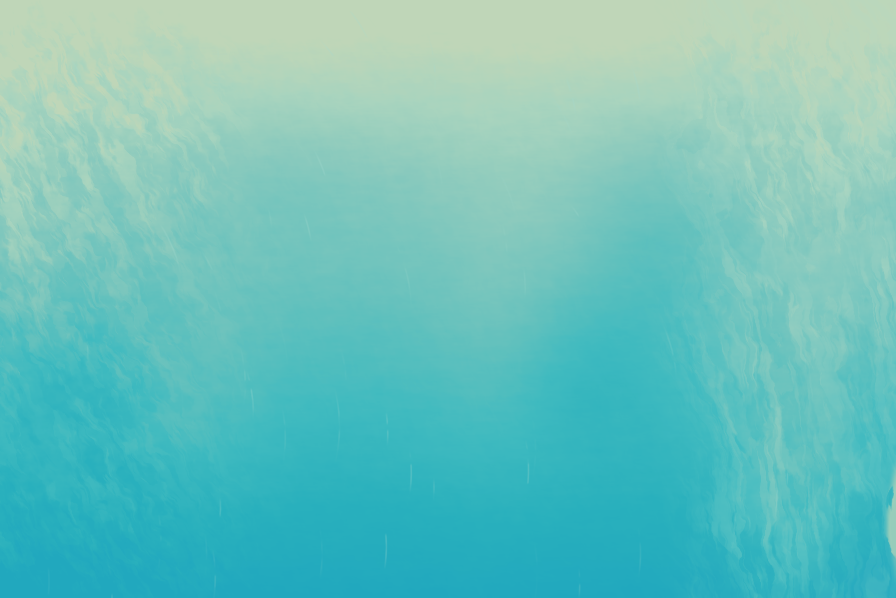
Reproduce this background procedurally as a Shadertoy shader.

```glsl
const vec3 DEEP_BLUE = vec3(0.13, 0.66, 0.745);
const vec3 TEAL = vec3(0.16, 0.69, 0.74);
const vec3 TURQUOISE = vec3(0.25, 0.73, 0.75);
const vec3 AQUA = vec3(0.41, 0.76, 0.74);
const vec3 SEAFOAM = vec3(0.54, 0.79, 0.74);
const vec3 MINT = vec3(0.66, 0.83, 0.745);
const vec3 CREAM = vec3(0.75, 0.84, 0.72);
const vec3 CHALK = vec3(0.64, 0.85, 0.81);

const float BASE_TONE = 0.025;    // lifts the whole gradient
const float CONTRAST = 1.06;      // spreads the gradient about its middle
const float MOTTLE = 0.20;        // strength of the soft clouds
const float BRUSH = 0.09;         // strength of the dry brush marks
const float FLAKES = 0.075;       // strength of the crisp paint patches
const float WEAVE = 0.04;         // strength of the fine horizontal grain
const float GRAIN = 0.10;         // strength of the fine speckle
const float SCRATCH_ALPHA = 0.30;
const float SCRATCH_WIDTH = 0.0026;
const int SCRATCHES = 80;
const int OCTAVES = 5;

float hash(vec2 p) {
    return fract(sin(dot(p, vec2(127.1, 311.7))) * 43758.5453);
}

float noise(vec2 p) {
    vec2 i = floor(p), f = fract(p);
    f = f * f * (3.0 - 2.0 * f);
    return mix(mix(hash(i), hash(i + vec2(1, 0)), f.x),
               mix(hash(i + vec2(0, 1)), hash(i + vec2(1, 1)), f.x), f.y);
}

float fbm(vec2 p) {
    float sum = 0.0, amp = 0.5;
    for (int i = 0; i < OCTAVES; i++) {
        sum += amp * noise(p);
        p = mat2(1.6, 1.2, -1.2, 1.6) * p + 7.3;
        amp *= 0.5;
    }
    return sum;
}

// Octaves without rotation keep stretched marks aligned
float streaks(vec2 p) {
    return 0.45 * noise(p) + 0.3 * noise(p * 2.1 + 3.7) + 0.25 * noise(p * 4.3 + 9.1);
}

vec2 rotate(vec2 p, float angle) {
    float c = cos(angle), s = sin(angle);
    return vec2(c * p.x + s * p.y, c * p.y - s * p.x);
}

float glow(vec2 uv, vec2 centre, vec2 radius) {
    vec2 d = (uv - centre) / radius;
    return exp(-dot(d, d));
}

vec3 ramp(float t) {
    vec3 c = mix(DEEP_BLUE, TEAL, clamp(t / 0.16, 0.0, 1.0));
    c = mix(c, TURQUOISE, clamp((t - 0.16) / 0.18, 0.0, 1.0));
    c = mix(c, AQUA, clamp((t - 0.34) / 0.20, 0.0, 1.0));
    c = mix(c, SEAFOAM, clamp((t - 0.54) / 0.17, 0.0, 1.0));
    c = mix(c, MINT, clamp((t - 0.71) / 0.15, 0.0, 1.0));
    return mix(c, CREAM, clamp((t - 0.86) / 0.12, 0.0, 1.0));
}

// Broad light and dark areas laid over the vertical gradient
float layout_tone(vec2 uv) {
    float t = 0.5 + CONTRAST * (uv.y - 0.5) + BASE_TONE;
    t += 0.09 * glow(uv, vec2(0.56, 0.46), vec2(0.08, 0.28));
    t += 0.10 * glow(uv, vec2(0.23, 0.32), vec2(0.08, 0.16));
    t += 0.05 * glow(uv, vec2(0.02, 0.55), vec2(0.08, 0.16));
    t += 0.12 * glow(uv, vec2(0.91, 0.45), vec2(0.10, 0.30));
    t += 0.20 * glow(uv, vec2(0.89, 0.18), vec2(0.08, 0.18));
    t -= 0.13 * glow(uv, vec2(0.74, 0.60), vec2(0.08, 0.18));
    t -= 0.11 * glow(uv, vec2(0.65, 0.38), vec2(0.08, 0.12));
    t -= 0.07 * glow(uv, vec2(0.31, 0.70), vec2(0.15, 0.12));
    t -= 0.07 * glow(uv, vec2(0.06, 0.38), vec2(0.09, 0.10));
    return t;
}

float scratches(vec2 p, float aspect) {
    float cover = 0.0;
    for (int i = 0; i < SCRATCHES; i++) {
        float id = float(i);
        vec2 start = vec2(aspect * hash(vec2(id, 1.0)), hash(vec2(id, 2.0)));
        float lean = mix(0.75, 0.0, hash(vec2(id, 3.0))) * smoothstep(0.2, 0.7, start.y);
        float len = mix(0.02, 0.07, hash(vec2(id, 4.0)));
        vec2 q = rotate(p - start, lean);
        q.x += 2.0 * q.y * q.y;
        float line = 1.0 - smoothstep(0.0, SCRATCH_WIDTH, abs(q.x));
        line *= 1.0 - smoothstep(0.2 * len, len, abs(q.y));
        cover = max(cover, line * hash(vec2(id, 5.0)));
    }
    return cover * smoothstep(0.2, 0.6, noise(p * 70.0));
}

void mainImage(out vec4 fragColor, in vec2 fragCoord) {
    vec2 uv = fragCoord / iResolution.xy;
    vec2 p = fragCoord / iResolution.y;
    float aspect = iResolution.x / iResolution.y;

    // Worn sides with ragged borders, calm middle
    float ragged = 0.10 * (fbm(p * 7.0) - 0.48);
    float left = 1.0 - smoothstep(0.10, 0.34, uv.x + ragged);
    float right = smoothstep(0.73, 0.83, uv.x + ragged);
    float worn = max(left, right);

    // Clouds, flakes and grain
    float cloud = fbm(p * 4.0 + 2.0 * fbm(p * 3.0));
    vec2 ripple = 0.03 * vec2(fbm(p * 24.0), fbm(p * 24.0 + 31.0));
    vec2 chip = rotate(p + ripple, mix(0.5, 0.15, right));
    float flake = smoothstep(0.46, 0.53, fbm(chip * vec2(26.0, 9.0)));
    float fleck = smoothstep(0.54, 0.62, fbm(chip * vec2(60.0, 24.0)));
    float tone = layout_tone(uv) + MOTTLE * (cloud - 0.48) * (0.25 + 0.6 * worn);
    tone += FLAKES * (0.6 * flake + 0.7 * fleck - 0.45) * worn;
    tone += WEAVE * (streaks(p * vec2(22.0, 90.0)) - 0.5);
    tone += GRAIN * (fbm(p * 60.0) - 0.48) * (0.35 + 0.8 * worn);

    // Dry brush falling to the right on the left, nearly upright on the right
    vec2 warp = ripple + 0.03 * fbm(p * 9.0);
    float slanted = streaks(rotate(p + warp, 0.55) * vec2(70.0, 17.0));
    float upright = streaks(rotate(p + warp, 0.12 + 0.25 * uv.y) * vec2(80.0, 13.0));
    float marks = smoothstep(0.44, 0.62, mix(slanted, upright, right));
    tone += BRUSH * (marks - 0.45) * (0.08 + 0.9 * worn * smoothstep(0.35, 0.6, cloud));

    // Pale chalk film and scratches
    vec3 color = ramp(tone);
    color = mix(color, CHALK, right * (0.05 + 0.07 * marks + 0.07 * flake));
    color = mix(color, CHALK, SCRATCH_ALPHA * scratches(p, aspect));

    // Bare cream paper at the lower right edge
    float chipped = glow(uv, vec2(1.01, 0.12), vec2(0.022, 0.13));
    color = mix(color, CREAM, 0.7 * smoothstep(0.3, 0.6, chipped * (0.3 + cloud + 0.3 * flake)));
    fragColor = vec4(color, 1.0);
}
```
